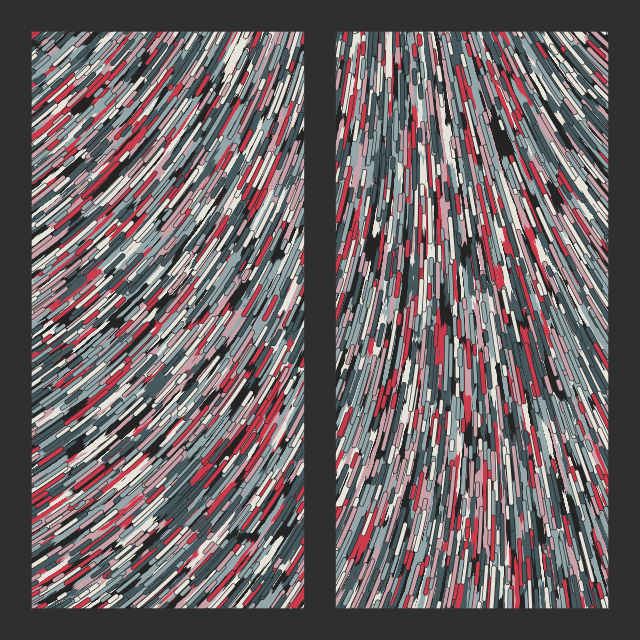
A Shadertoy shader for this pattern:

```glsl
// Two tall panels filled with curving brush marks and outlined capsules that follow one flow field.
const vec3 BORDER = vec3(0.185);
const vec3 INK    = vec3(0.14, 0.142, 0.145);
const vec3 TEAL   = vec3(0.27, 0.35, 0.37);
const vec3 MIST   = vec3(0.58, 0.66, 0.67);
const vec3 CREAM  = vec3(0.90, 0.89, 0.86);
const vec3 ROSE   = vec3(0.79, 0.63, 0.66);
const vec3 RED    = vec3(0.80, 0.23, 0.30);

const vec2  PANEL_HALF   = vec2(0.2129, 0.4505);
const float PANEL_OFFSET = 0.2376;  // panel centre from the middle of the canvas
const int   BRUSH_LAYERS = 12;
const int   PILL_LAYERS  = 5;
const float BRUSH_CELL   = 0.078;
const float PILL_CELL    = 0.048;
const float PILL_RADIUS  = 0.0028;
const float OUTLINE      = 0.0010;

vec3 hash3(vec2 p) {
    vec3 q = fract(p.xyx * vec3(0.1031, 0.1030, 0.0973));
    q += dot(q, q.yxz + 33.33);
    return fract((q.xxy + q.yzz) * q.zyx);
}

float noise(vec2 p) {
    vec2 i = floor(p), f = fract(p);
    f = f * f * (3.0 - 2.0 * f);
    return mix(mix(hash3(i).x, hash3(i + vec2(1, 0)).x, f.x),
               mix(hash3(i + vec2(0, 1)).x, hash3(i + vec2(1, 1)).x, f.x), f.y);
}

// Flow angle: diagonal at the left, upright right of centre, then falling away.
float heading(vec2 p) {
    return radians(28.0 + 10.0 * p.y
                 + (42.0 + 10.0 * p.y) * p.x
                 + (40.0 + 20.0 * p.y) * p.x * p.x);
}

// Coordinates along and across a stroke, bent with the local flow.
vec2 strokeSpace(vec2 p, vec2 centre) {
    float angle = heading(centre);
    vec2 along = vec2(cos(angle), sin(angle));
    float bend = (heading(centre + along * 0.01) - angle) / 0.01;
    vec2 d = p - centre;
    vec2 q = vec2(dot(d, along), dot(d, vec2(-along.y, along.x)));
    q.y -= 0.5 * bend * q.x * q.x;
    return q;
}

vec3 pigment(float pick) {
    if (pick < 0.25) return TEAL;
    if (pick < 0.48) return MIST;
    if (pick < 0.67) return CREAM;
    if (pick < 0.84) return ROSE;
    return RED;
}

float cover(float d, float px) {
    return clamp(0.5 - d / px, 0.0, 1.0);
}

// Long dry brush marks with ragged, streaky edges.
void paintBrush(inout vec3 col, vec2 p, vec2 cell, float seed) {
    vec3 r = hash3(cell + seed);
    vec3 s = hash3(cell + seed + 57.0);
    vec2 q = strokeSpace(p, (cell + r.xy) * BRUSH_CELL);
    vec2 size = vec2(mix(0.032, 0.070, s.x), mix(0.0028, 0.0068, s.y));
    vec2 e = abs(q) / size;
    if (max(e.x, e.y) > 1.1) return;
    float streak = noise(q * vec2(42.0, 430.0) + r.xy * 400.0);
    float grain = noise(q * vec2(130.0, 700.0) + s.xy * 300.0);
    float wear = max(e.y, e.x * e.x) + 0.5 * streak + 0.25 * grain;
    col = mix(col, pigment(r.z), 1.0 - smoothstep(1.04, 1.26, wear));
}

// Round-ended bars with a dark rim.
void paintPill(inout vec3 col, vec2 p, vec2 cell, float seed, float px) {
    vec3 r = hash3(cell + seed);
    vec3 s = hash3(cell + seed + 91.0);
    vec2 q = strokeSpace(p, (cell + r.xy) * PILL_CELL);
    float reach = mix(0.006, 0.042, s.x * sqrt(s.x));
    float radius = PILL_RADIUS * mix(0.85, 1.15, s.y);
    q.x = max(abs(q.x) - reach, 0.0);
    float d = length(q) - radius;
    col = mix(col, INK, cover(d - OUTLINE, px));
    col = mix(col, pigment(r.z), cover(d, px));
}

void mainImage(out vec4 fragColor, in vec2 fragCoord) {
    vec2 p = fragCoord / iResolution.xy;
    float px = 1.0 / min(iResolution.x, iResolution.y);
    vec2 box = abs(vec2(abs(p.x - 0.5) - PANEL_OFFSET, p.y - 0.5)) - PANEL_HALF;
    float panel = cover(max(box.x, box.y), px);
    vec3 col = INK;

    if (panel > 0.0) {
        // Rough underpainting
        for (int n = 0; n < BRUSH_LAYERS; n++) {
            vec2 home = floor(p / BRUSH_CELL);
            for (int k = 0; k < 9; k++)
                paintBrush(col, p, home + vec2(k % 3 - 1, k / 3 - 1), 13.0 + 37.0 * float(n));
        }
        // Crisp capsules on top
        for (int n = 0; n < PILL_LAYERS; n++) {
            vec2 home = floor(p / PILL_CELL);
            for (int k = 0; k < 9; k++)
                paintPill(col, p, home + vec2(k % 3 - 1, k / 3 - 1), 611.0 + 43.0 * float(n), px);
        }
    }
    fragColor = vec4(mix(BORDER, col, panel), 1.0);
}
```
